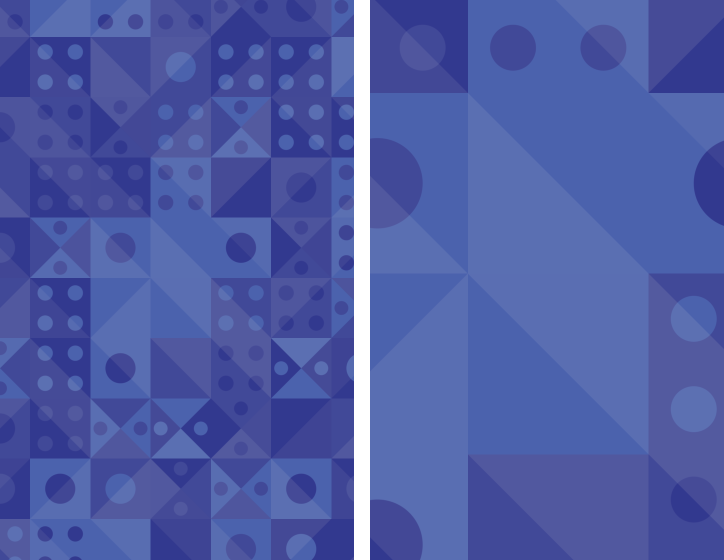
Left: the whole. Right: its middle third, enlarged.
A WebGL 1 fragment shader for this pattern:

```glsl
precision highp float;
uniform vec2 u_resolution;

const float TILES_ACROSS = 5.876;
const vec2 GRID_OFFSET = vec2(0.5, 0.317);
const float BIG_DOT = 0.25;
const float QUAD_DOT = 0.127;
const float PAIR_DOT = 0.115;

float hash(vec2 cell, float seed) {
  return fract(sin(dot(cell, vec2(127.1, 311.7)) + seed * 74.7) * 43758.5453);
}

// Coverage of a shape from its signed distance
float fill(float dist, float soft) {
  return 1.0 - smoothstep(-soft, soft, dist);
}

float disc(vec2 p, vec2 center, float radius) {
  return length(p - center) - radius;
}

// Tones: 0 dark, 1 middle, 2 bright
vec3 tone(float index) {
  vec3 dark = vec3(0.198, 0.222, 0.560);
  vec3 middle = vec3(0.255, 0.285, 0.595);
  vec3 bright = vec3(0.295, 0.385, 0.680);
  return index < 0.5 ? dark : (index < 1.5 ? middle : bright);
}

float pickTone(float h) {
  return step(0.38, h) + step(0.80, h);
}

// Two opposite triangles, each with a dot cut out
float hourglass(vec2 p, float soft) {
  float wedges = fill((abs(p.y) - abs(p.x)) * 0.7071, soft);
  float dots = fill(disc(abs(p), vec2(0.333, 0.0), PAIR_DOT), soft);
  return wedges * (1.0 - dots);
}

float motif(vec2 p, float kind, float turned, float soft) {
  if (kind < 1.0) return 0.0;
  if (kind < 2.0) return fill(disc(p, vec2(0.0), BIG_DOT), soft);
  if (kind < 3.0) return fill(disc(abs(p), vec2(0.25), QUAD_DOT), soft);
  return hourglass(turned < 0.5 ? p : p.yx, soft);
}

vec3 tile(vec2 grid, float soft) {
  vec2 cell = floor(grid);
  vec2 p = fract(grid) - 0.5;

  float base = pickTone(hash(cell, 1.0));
  float accent = mod(base + 1.0 + step(0.5, hash(cell, 2.0)), 3.0);
  float kind = 4.0 * hash(cell, 3.0);
  float shape = motif(p, kind, hash(cell, 4.0), soft);
  vec3 color = mix(tone(base), tone(accent), shape);

  // Translucent triangle over half of the tile
  vec2 facing = sign(vec2(hash(cell, 5.0), hash(cell, 6.0)) - 0.5);
  float veil = fill(dot(p, facing) * 0.7071, soft);
  float strength = mix(0.065, 0.12, hash(cell, 7.0));
  return mix(color, vec3(0.85), veil * strength);
}

void main() {
  float pixel = TILES_ACROSS / u_resolution.x;
  vec3 color = vec3(0.0);

  // Four samples soften the tile borders
  for (int i = 0; i < 4; i++) {
    float n = float(i);
    vec2 jitter = vec2(mod(n, 2.0), floor(n / 2.0)) * 0.5 - 0.25;
    vec2 grid = (gl_FragCoord.xy + jitter) * pixel + GRID_OFFSET;
    color += tile(grid, pixel * 0.5) * 0.25;
  }
  gl_FragColor = vec4(color, 1.0);
}
```
